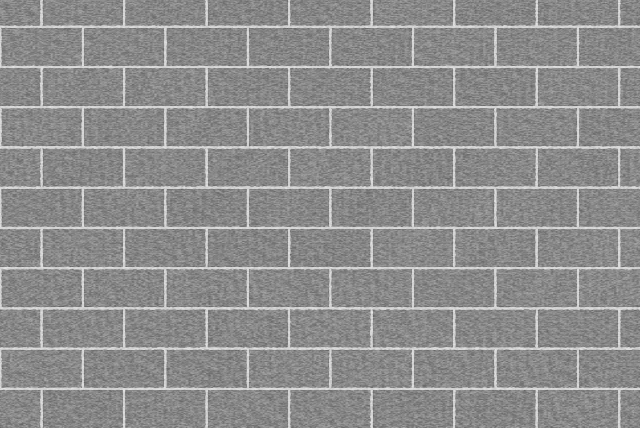
Reproduce this texture procedurally as a Shadertoy shader.

```glsl
#define BRICK_SIZE vec2(0.1928, 0.0940)
#define WALL_ORIGIN vec2(0.0008, 0.0915)
#define JOINT_WIDTH 0.0060
#define EDGE_ROUGHNESS 0.0016
#define EDGE_SHADE 0.09
#define EDGE_SHADE_WIDTH 0.0022
#define GRAIN_SCALE vec2(190.0, 360.0)
#define BRICK_GRAIN 0.27
#define JOINT_GRAIN 0.14
#define BRICK_VARIATION 0.012
#define BRICK_COLOR vec3(0.53)
#define JOINT_COLOR vec3(0.835)

float hash(vec2 p) {
    return fract(sin(dot(p, vec2(127.1, 311.7))) * 43758.5453);
}

float valueNoise(vec2 p) {
    vec2 cell = floor(p);
    vec2 f = fract(p);
    f = f * f * (3.0 - 2.0 * f);
    float low = mix(hash(cell), hash(cell + vec2(1.0, 0.0)), f.x);
    float high = mix(hash(cell + vec2(0.0, 1.0)), hash(cell + 1.0), f.x);
    return mix(low, high, f.y);
}

// Short horizontal flecks with a finer speckle, centred on zero
float stoneGrain(vec2 p) {
    float flecks = valueNoise(p * GRAIN_SCALE);
    float speckle = valueNoise(p * GRAIN_SCALE * 1.7 + 37.0);
    return mix(flecks, speckle, 0.4) - 0.5;
}

void mainImage(out vec4 fragColor, in vec2 fragCoord) {
    vec2 p = fragCoord / iResolution.y;
    float pixel = 1.0 / iResolution.y;

    // Running bond: odd courses shift by half a brick
    vec2 grid = (p - WALL_ORIGIN) / BRICK_SIZE;
    grid.x += 0.5 * mod(floor(grid.y), 2.0);
    vec2 brickId = floor(grid);

    // Distance from the nearest joint's edge, positive inside the brick
    vec2 toCentreLine = (0.5 - abs(fract(grid) - 0.5)) * BRICK_SIZE;
    float edge = min(toCentreLine.x, toCentreLine.y) - 0.5 * JOINT_WIDTH;
    edge += (valueNoise(p * 230.0 + 11.0) - 0.5) * EDGE_ROUGHNESS;

    // Brick face, darker along its rim
    float grain = stoneGrain(p);
    vec3 brick = BRICK_COLOR + grain * BRICK_GRAIN;
    brick += (hash(brickId + 5.0) - 0.5) * BRICK_VARIATION;
    brick -= EDGE_SHADE * (1.0 - smoothstep(0.0, EDGE_SHADE_WIDTH, edge));

    // Pale mortar
    vec3 joint = JOINT_COLOR + grain * JOINT_GRAIN;

    float brickMask = smoothstep(-0.6 * pixel, 0.6 * pixel, edge);
    fragColor = vec4(mix(joint, brick, brickMask), 1.0);
}
```
